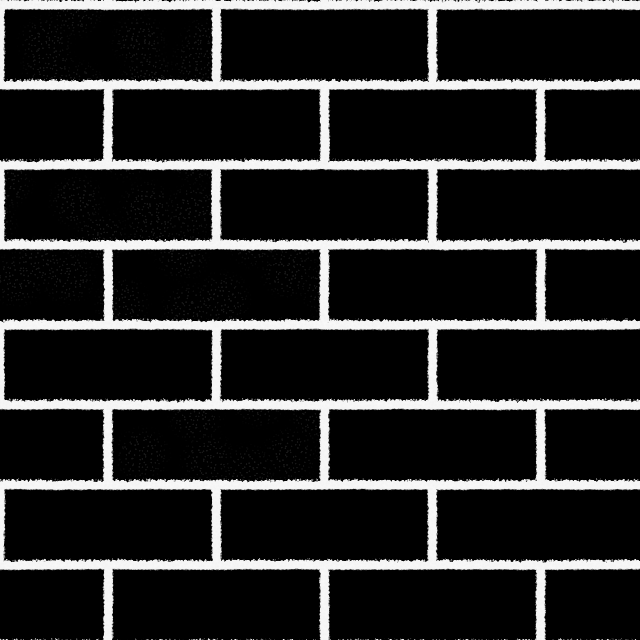
Reproduce this pattern procedurally as a WebGL 2 fragment shader.

```glsl
#version 300 es
precision highp float;

uniform vec2 u_resolution;
out vec4 fragColor;

float hash(vec2 p) {
    return fract(sin(dot(p, vec2(127.1, 311.7))) * 43758.5);
}

// Distance to the nearest jittered cell point
float cellular(vec2 p) {
    vec2 cell = floor(p);
    float nearest = 2.0;
    for (int y = -1; y <= 1; y++) {
        for (int x = -1; x <= 1; x++) {
            vec2 id = cell + vec2(x, y);
            vec2 point = id + vec2(hash(id), hash(id + 57.3));
            nearest = min(nearest, distance(p, point));
        }
    }
    return nearest;
}

// Slow waver of a joint along its length
float waver(float t, float seed) {
    return 0.5 * sin(t * 23.0 + seed * 2.4)
         + 0.3 * sin(t * 61.0 + seed * 4.1)
         + 0.2 * sin(t * 137.0 + seed * 7.3);
}

void main() {
    vec2 p = gl_FragCoord.xy / u_resolution;

    // Running bond: eight courses, odd ones shifted by half a brick
    float course = (0.9922 - p.y) * 8.0;
    float row = floor(course);
    float along = p.x / 0.338 + 0.5 * mod(row, 2.0);
    vec2 brick = vec2(floor(along), row);

    // Signed offsets from the nearest bed joint and head joint
    float bed = floor(course + 0.5);
    float head = floor(along + 0.5);
    float bedOffset = (course - bed) / 8.0 + 0.0006 * waver(p.x, bed);
    float headOffset = (along - head) * 0.338 + 0.0007 * waver(p.y, head + row * 3.0);

    // Ragged edges, rougher on the upper side of each bed joint
    float grain = cellular(p * 230.0) - 0.48 + 0.5 * (cellular(p * 95.0) - 0.48);
    float bedRough = mix(0.0052, 0.0016, smoothstep(-0.003, 0.003, bedOffset));
    float bedDistance = abs(bedOffset) - 0.0070 + bedRough * grain;
    float headDistance = abs(headOffset) - 0.0069 + 0.0026 * grain;
    float softness = max(0.0015, 0.7 / u_resolution.y);
    float mortar = 1.0 - smoothstep(-softness, softness, min(bedDistance, headDistance));

    // Faint dust in patches on a few bricks
    float worn = step(0.72, hash(brick + 4.6));
    float patches = smoothstep(0.6, 0.2, cellular(p * 12.0 + 3.0));
    float dust = smoothstep(0.28, 0.1, cellular(p * 150.0)) * patches * worn;

    vec3 brickColor = vec3(0.09 * dust);
    vec3 mortarColor = vec3(0.965 + 0.02 * grain);
    fragColor = vec4(mix(brickColor, mortarColor, mortar), 1.0);
}
```
